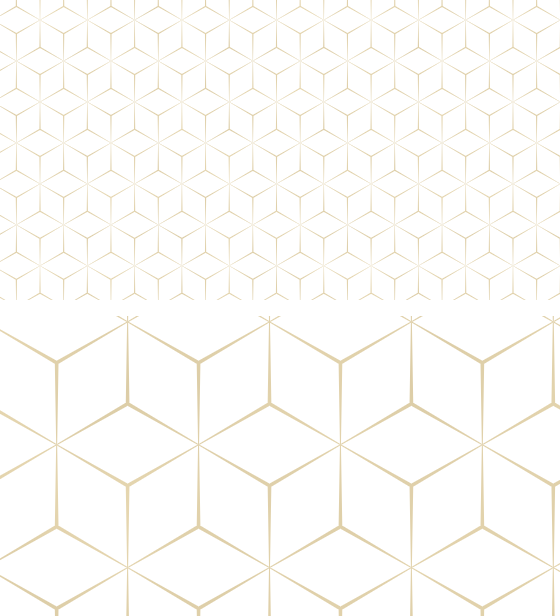
Top, the full canvas; bottom, a detail of the centre.
A Shadertoy shader for this pattern:

```glsl
// Fine gold rhombille (tumbling cube) line work on white.
// Each hexagonal cell of a triangular lattice carries six spokes that swell
// from a hairline at the hub to a fuller stroke at the cell corners.

#define REPEATS      11.84                  // hubs across the canvas width
#define HUB_OFFSET   vec2(-1.574, 0.150)    // a hub, from canvas centre, in repeats
#define HUB_WIDTH    0.007                  // stroke width at the hub, in repeats
#define CORNER_WIDTH 0.026                  // stroke width at the cell corner
#define PAPER        vec3(1.0)
#define GOLD         vec3(0.86, 0.80, 0.65)
#define PALE_GOLD    vec3(0.90, 0.84, 0.69)
#define SHEEN_SCALE  1.3                    // sheen variations per repeat

const float ROOT3 = sqrt(3.0);

vec2 hashGradient(vec2 cell) {
    vec2 h = vec2(dot(cell, vec2(127.1, 311.7)), dot(cell, vec2(269.5, 183.3)));
    return 2.0 * fract(sin(h) * 43758.5) - 1.0;
}

float gradientNoise(vec2 p) {
    vec2 i = floor(p), f = fract(p);
    vec2 u = f * f * (3.0 - 2.0 * f);
    vec2 e = vec2(1.0, 0.0);
    float low  = mix(dot(hashGradient(i), f),
                     dot(hashGradient(i + e), f - e), u.x);
    float high = mix(dot(hashGradient(i + e.yx), f - e.yx),
                     dot(hashGradient(i + 1.0), f - 1.0), u.x);
    return mix(low, high, u.y);
}

// Vector from the nearest hub of a triangular lattice with unit spacing.
vec2 fromNearestHub(vec2 p) {
    vec2 period = vec2(1.0, ROOT3);
    vec2 a = mod(p + 0.5 * period, period) - 0.5 * period;
    vec2 b = mod(p, period) - 0.5 * period;
    return dot(a, a) < dot(b, b) ? a : b;
}

// Share of a pixel-wide box covered by a stroke centred at zero.
float strokeCoverage(float dist, float halfWidth, float pixel) {
    float right = min(dist + 0.5 * pixel, halfWidth);
    float left  = max(dist - 0.5 * pixel, -halfWidth);
    return clamp((right - left) / pixel, 0.0, 1.0);
}

void mainImage(out vec4 fragColor, in vec2 fragCoord) {
    float pixel = REPEATS / iResolution.x;
    vec2 p = (fragCoord - 0.5 * iResolution.xy) * pixel - HUB_OFFSET;

    // Fold the cell into one quadrant, which holds spokes at 30 and 90 degrees.
    vec2 q = abs(fromNearestHub(p));
    vec2 slant = vec2(0.5 * ROOT3, 0.5);
    float along  = max(dot(q, slant), q.y);
    float across = min(q.x, abs(dot(q, vec2(-slant.y, slant.x))));

    // Tapered spoke; its full length is 1 / ROOT3.
    float width = mix(HUB_WIDTH, CORNER_WIDTH, clamp(along * ROOT3, 0.0, 1.0));
    float ink = strokeCoverage(across, 0.5 * width, pixel);

    // Soft metallic drift between two golds.
    float sheen = clamp(0.5 + gradientNoise(p * SHEEN_SCALE), 0.0, 1.0);
    vec3 gold = mix(GOLD, PALE_GOLD, sheen);

    fragColor = vec4(mix(PAPER, gold, ink), 1.0);
}
```
